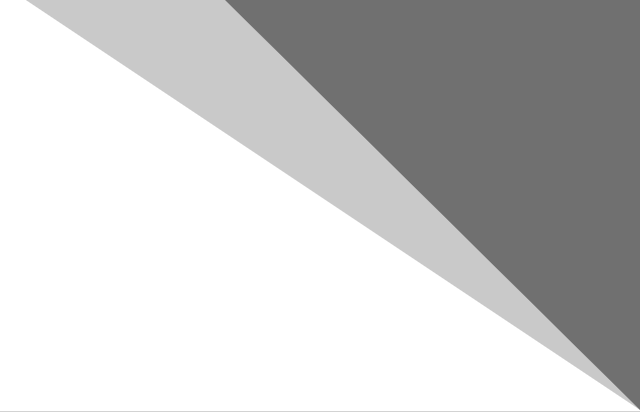
A Shadertoy shader for this background:

```glsl
// Two grey wedges fanning out from the lower right corner over white paper.

const vec3 PAPER = vec3(1.0);
const vec3 LIGHT_GREY = vec3(0.79);
const vec3 DARK_GREY = vec3(0.44);

// Wedge corners, as fractions of the canvas
const vec2 APEX = vec2(1.0, 0.005);
const vec2 LIGHT_TOP = vec2(0.0404, 1.0);
const vec2 DARK_TOP = vec2(0.3516, 1.0);
const float RULE_HEIGHT = 0.002;

// Signed distance to the line a-b, positive on its left side
float sideDistance(vec2 p, vec2 a, vec2 b) {
    vec2 along = normalize(b - a);
    vec2 toPoint = p - a;
    return along.x * toPoint.y - along.y * toPoint.x;
}

// Smooth coverage of a half plane across one pixel
float coverage(float signedDistance, float pixelSize) {
    return clamp(signedDistance / pixelSize + 0.5, 0.0, 1.0);
}

void mainImage(out vec4 fragColor, in vec2 fragCoord) {
    // Canvas height is one unit
    float pixelSize = 1.0 / iResolution.y;
    vec2 canvas = vec2(iResolution.x / iResolution.y, 1.0);
    vec2 p = fragCoord * pixelSize;

    // Thin rule along the lower border
    float rule = coverage(RULE_HEIGHT - p.y, pixelSize);
    vec3 color = mix(PAPER, LIGHT_GREY, rule);

    // Light wedge, then the dark wedge above it
    float lightSide = sideDistance(p, LIGHT_TOP * canvas, APEX * canvas);
    float darkSide = sideDistance(p, DARK_TOP * canvas, APEX * canvas);
    color = mix(color, LIGHT_GREY, coverage(lightSide, pixelSize));
    color = mix(color, DARK_GREY, coverage(darkSide, pixelSize));

    fragColor = vec4(color, 1.0);
}
```
